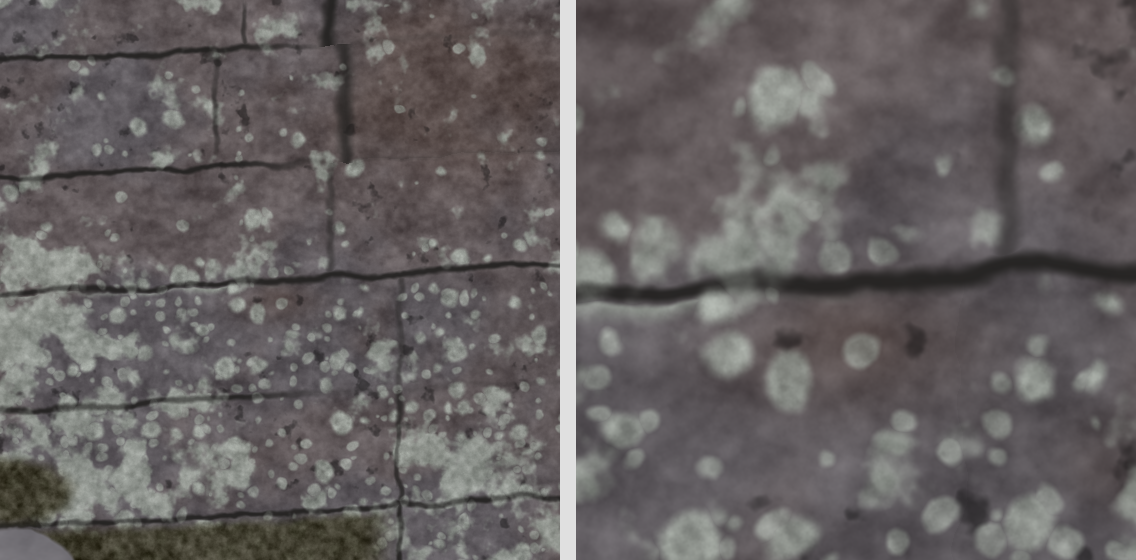
Left: the whole. Right: its middle third, enlarged.
A WebGL 1 fragment shader for this texture:

```glsl
precision highp float;
// Weathered wall of large purple-grey stone blocks in gently tilted courses.
// Joints come from a course coordinate; stone grain and lichen crust from fbm,
// round lichen colonies from jittered cells, with moss along the foot.

uniform vec2 u_resolution;

#define COURSE_HEIGHT 0.2075
#define COURSE_START 0.112
#define COURSE_TILT 0.055
#define JOINT_WIDTH 0.0085
#define GRAIN 0.20
#define STONE vec3(0.355, 0.338, 0.355)
#define WARM_STONE vec3(0.365, 0.315, 0.305)
#define LICHEN vec3(0.595, 0.620, 0.590)
#define MOSS vec3(0.235, 0.225, 0.160)
#define CREVICE vec3(0.135, 0.130, 0.125)

float hash(vec2 p) {
  vec3 q = fract(p.xyx * 0.1031);
  q += dot(q, q.yzx + 33.33);
  return fract((q.x + q.y) * q.z);
}

float noise(vec2 p) {
  vec2 i = floor(p), f = fract(p);
  f = f * f * (3.0 - 2.0 * f);
  return mix(mix(hash(i), hash(i + vec2(1, 0)), f.x),
             mix(hash(i + vec2(0, 1)), hash(i + vec2(1, 1)), f.x), f.y);
}

float fbm(vec2 p) {
  float sum = 0.0, amp = 0.5;
  for (int i = 0; i < 4; i++) {
    sum += amp * noise(p);
    p = mat2(1.6, 1.2, -1.2, 1.6) * p + 17.3;
    amp *= 0.5;
  }
  return sum / 0.9375;
}

// Soft elliptical region, 1 at its centre
float patchAt(vec2 p, vec2 centre, vec2 size) {
  vec2 d = (p - centre) / size;
  return exp(-dot(d, d));
}

// Where lichen grows thickly
float lichenField(vec2 p) {
  float f = patchAt(p, vec2(0.03, 0.59), vec2(0.23, 0.13));
  f += patchAt(p, vec2(0.18, 0.82), vec2(0.25, 0.13));
  f += 0.9 * patchAt(p, vec2(0.80, 0.84), vec2(0.11, 0.13));
  f += 0.6 * patchAt(p, vec2(0.96, 0.88), vec2(0.12, 0.12));
  f += 0.7 * patchAt(p, vec2(0.06, 0.47), vec2(0.18, 0.035));
  return min(f, 1.0);
}

// Round colonies scattered one per cell, denser low on the wall
float colonies(vec2 p, float scale, float amount) {
  vec2 g = p * scale, cell = floor(g);
  float mask = 0.0;
  for (int j = -1; j <= 1; j++) {
    for (int i = -1; i <= 1; i++) {
      vec2 c = cell + vec2(i, j);
      vec2 centre = c + 0.15 + 0.7 * vec2(hash(c + scale), hash(c + 71.7));
      vec2 at = centre / scale;
      float density = mix(0.07, 0.36, smoothstep(0.32, 0.62, at.y)) + 0.35 * lichenField(at);
      float radius = mix(0.15, 0.43, hash(c + 9.1));
      float spot = 1.0 - smoothstep(radius - 0.13, radius + 0.07, length(g - centre));
      mask = max(mask, spot * step(hash(c + 37.9), density * amount));
    }
  }
  return mask;
}

void main() {
  vec2 p = gl_FragCoord.xy / u_resolution;
  p.y = 1.0 - p.y;
  vec2 wobble = vec2(fbm(p * 18.0), fbm(p * 18.0 + 40.0)) - 0.5;
  vec2 q = p + 0.022 * wobble;

  // Courses and blocks, counted from the top
  float v = (q.y + COURSE_TILT * q.x - COURSE_START) / COURSE_HEIGHT;
  float row = floor(v) + 1.0, bed = floor(v + 0.5);
  float mainX = mix(0.59, 0.713, step(2.5, row)) + 0.025 * (1.0 - abs(row - 1.0)) * step(row, 1.5);
  float minorX = mainX - mix(0.15, 0.23, step(0.5, row) * step(row, 1.5));
  float block = step(mainX, q.x) + step(minorX, q.x);
  float grain = fbm(p * vec2(23.0, 32.0)), fine = fbm(p * 85.0 + 8.0);

  // Stone faces
  float warm = patchAt(p, vec2(0.87, 0.14), vec2(0.30, 0.16));
  warm += 0.7 * patchAt(p, vec2(0.49, 0.54), vec2(0.08, 0.04));
  warm += 0.45 * smoothstep(0.45, 0.7, fbm(p * 5.0));
  vec3 color = mix(STONE, WARM_STONE, min(warm, 1.0));
  color *= 0.96 + 0.10 * hash(vec2(row, block) + 3.0);
  color += GRAIN * (grain - 0.5) + 0.13 * (fine - 0.5);
  color *= 1.0 - 0.4 * smoothstep(0.68, 0.82, fbm(p * 30.0 + 63.0));

  // Bed joints and uprights, broken by erosion
  float erosion = fbm(p * vec2(11.0, 14.0) + 5.0);
  float lasting = step(0.5, bed) * (1.0 - mod(bed, 2.0));
  float bedStrength = mix(1.0 - 0.85 * smoothstep(0.4, 0.62, p.x), 1.0, lasting);
  float bedLine = abs(v - bed) * COURSE_HEIGHT;
  float joint = bedStrength * (1.0 - smoothstep(0.001, JOINT_WIDTH * (0.5 + erosion), bedLine));
  float recess = step(row, 1.5);
  float mainWidth = JOINT_WIDTH * (1.0 + 1.7 * recess) * (0.4 + 1.2 * erosion);
  float upright = 1.0 - smoothstep(0.001, mainWidth, abs(q.x - mainX));
  joint = max(joint, upright * clamp(0.3 + 0.33 * abs(row - 2.5), 0.0, 1.0));
  float minor = 1.0 - smoothstep(0.001, JOINT_WIDTH, abs(q.x - minorX));
  joint = max(joint, 0.7 * minor * recess * smoothstep(0.3, 0.6, erosion));

  // Lichen crust, pale lip under the long joint, and colonies
  float field = lichenField(p);
  float crust = smoothstep(0.63, 0.80, fbm(p * 21.0 + 2.0) + 0.27 * field);
  float lip = (v - 2.0) * COURSE_HEIGHT;
  lip = smoothstep(0.004, 0.008, lip) * (1.0 - smoothstep(0.012, 0.026, lip + 0.02 * erosion));
  crust = max(crust, lip * (1.0 - smoothstep(0.42, 0.58, p.x)));
  float spots = max(colonies(q, 21.0, 0.75), 0.8 * colonies(q + 0.31 / 38.0, 38.0, 0.8));
  float lichen = max(0.85 * crust, spots * (0.65 + 0.35 * fine));
  color = mix(color, LICHEN + 0.28 * (fine - 0.5) + 0.12 * (grain - 0.5), lichen);
  color = mix(color, CREVICE, joint * (1.0 - 0.45 * lichen) * 0.92);

  // Moss at the foot and a loose stone in the corner
  float moss = smoothstep(4.0, 4.12, v) * (1.0 - smoothstep(0.64, 0.72, q.x));
  moss = max(moss, smoothstep(0.35, 0.65, patchAt(q, vec2(0.02, 0.88), vec2(0.13, 0.07))));
  color = mix(color, MOSS + 0.30 * (fine - 0.5) + 0.15 * (grain - 0.5), 0.88 * moss);
  float loose = length((q - vec2(0.03, 1.03)) / vec2(0.115, 0.085));
  color = mix(color, vec3(0.45, 0.44, 0.46) + 0.12 * (grain - 0.5), 1.0 - smoothstep(0.93, 1.02, loose));

  gl_FragColor = vec4(clamp(color, 0.0, 1.0), 1.0);
}
```
